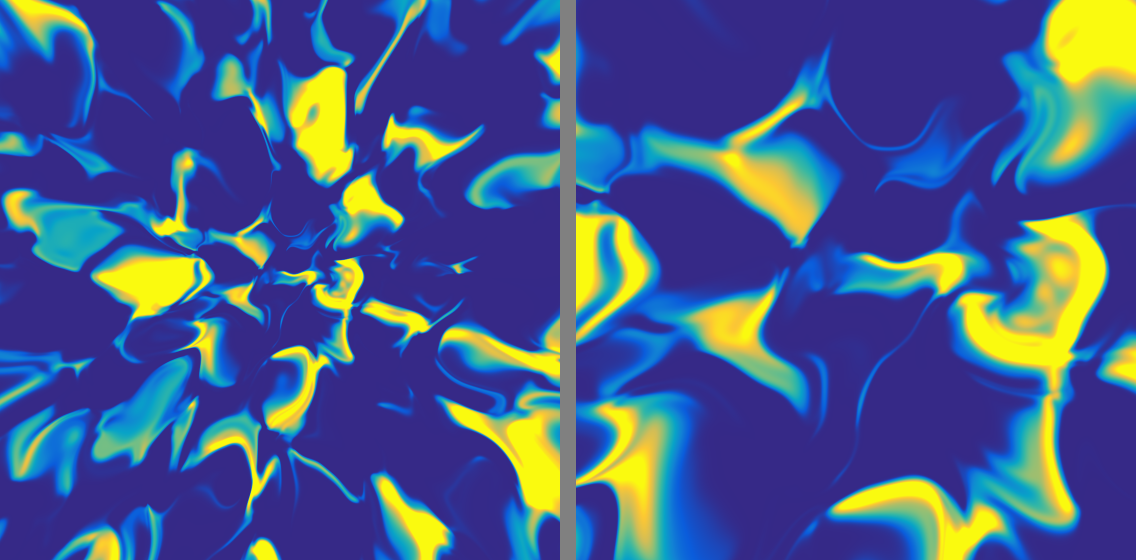
Left: the whole. Right: its middle third, enlarged.
Write a Shadertoy shader that draws this texture.

```glsl
// Marbled field of glowing yellow islands in deep blue, with creased edges.
// Gradient noise is sampled in a radially compressed, repeatedly warped plane,
// so grains are fine in the middle and stretch outwards; a ramp colours it.

const vec2  CENTRE      = vec2(0.03, 0.01); // focus, from the canvas middle
const float CORE_RADIUS = 0.17;             // size of the fine-grained core
const float DENSITY     = 3.2;              // noise cells per log radius
const vec2  SEED        = vec2(31.73, 58.19);
const int   WARP_STEPS  = 3;
const float WARP_AMOUNT = 0.95;
const float WARP_GROWTH = 1.45;             // frequency gain of each warp step
const float CONTRAST    = 3.5;
const float BIAS        = -0.24;
const float KNEE        = 0.08;             // softness of the dark floor
const int   SAMPLES     = 2;                // antialiasing grid per axis
const mat2  TURN        = mat2(0.8, 0.6, -0.6, 0.8);

const int STOPS = 9;
const vec3 RAMP[STOPS] = vec3[STOPS](
    vec3(0.21, 0.16, 0.53),  // indigo
    vec3(0.04, 0.36, 0.86),  // blue
    vec3(0.07, 0.51, 0.83),
    vec3(0.03, 0.64, 0.78),  // cyan
    vec3(0.21, 0.72, 0.64),
    vec3(0.51, 0.75, 0.49),  // green
    vec3(0.82, 0.74, 0.34),
    vec3(0.99, 0.78, 0.20),  // gold
    vec3(0.98, 0.98, 0.06)); // yellow

// Random vector in the square from -1 to 1
vec2 hashVector(vec2 cell) {
    vec3 h = fract(cell.xyx * vec3(0.1031, 0.1030, 0.0973));
    h += dot(h, h.yzx + 33.33);
    return 2.0 * fract((h.xx + h.yz) * h.zy) - 1.0;
}

float cornerSlope(vec2 cell, vec2 local, vec2 corner) {
    return dot(hashVector(cell + corner), local - corner);
}

// Gradient noise with quintic blending
float noise(vec2 p) {
    vec2 cell = floor(p), f = p - cell;
    vec2 u = f * f * f * (f * (f * 6.0 - 15.0) + 10.0);
    float low  = mix(cornerSlope(cell, f, vec2(0, 0)), cornerSlope(cell, f, vec2(1, 0)), u.x);
    float high = mix(cornerSlope(cell, f, vec2(0, 1)), cornerSlope(cell, f, vec2(1, 1)), u.x);
    return mix(low, high, u.y);
}

// Logarithmic radius: fine core, radially drawn-out rim
vec2 compressRadius(vec2 p) {
    float r = max(length(p), 1e-4);
    return p * (DENSITY * log(1.0 + r / CORE_RADIUS) / r);
}

// Each finer step displaces the already displaced plane, creasing it
vec2 foldPlane(vec2 q) {
    float frequency = 1.0;
    for (int i = 0; i < WARP_STEPS; i++) {
        vec2 shift = SEED * float(i + 1);
        vec2 s = q * frequency;
        vec2 push = vec2(noise(s + shift), noise(TURN * s - shift.yx));
        q = TURN * (q + push * WARP_AMOUNT / frequency);
        frequency *= WARP_GROWTH;
    }
    return q;
}

float field(vec2 p) {
    vec2 q = foldPlane(compressRadius(p - CENTRE) + SEED);
    float n = noise(q)
            + 0.50 * noise(TURN * q * 1.9 + SEED)
            + 0.20 * noise(TURN * TURN * q * 3.7 - SEED.yx)
            + 0.30 * noise(q * 0.5 - SEED);
    float level = CONTRAST * n + BIAS;
    return KNEE * log(1.0 + exp(min(level, 2.0) / KNEE));
}

vec3 rampColour(float level) {
    float x = clamp(level, 0.0, 1.0) * float(STOPS - 1);
    int i = min(int(x), STOPS - 2);
    return mix(RAMP[i], RAMP[i + 1], x - float(i));
}

void mainImage(out vec4 fragColor, in vec2 fragCoord) {
    float side = min(iResolution.x, iResolution.y);
    vec3 colour = vec3(0.0);
    for (int j = 0; j < SAMPLES; j++) {
        for (int i = 0; i < SAMPLES; i++) {
            vec2 offset = (vec2(i, j) + 0.5) / float(SAMPLES) - 0.5;
            vec2 p = (fragCoord + offset - 0.5 * iResolution.xy) / side;
            colour += rampColour(field(p));
        }
    }
    fragColor = vec4(colour / float(SAMPLES * SAMPLES), 1.0);
}
```
